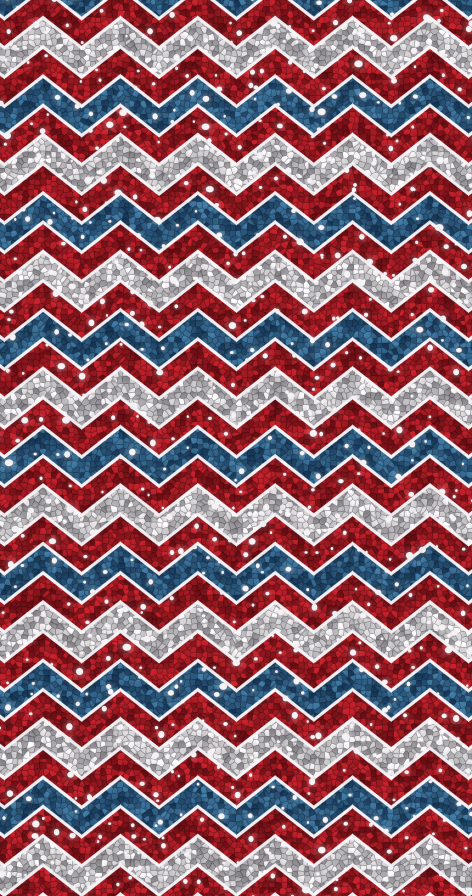
Reproduce this pattern procedurally as a Shadertoy shader.

```glsl
#define ZIGZAGS 6.1          // zigzag periods across the canvas width
#define PEAK_X 0.419         // x of one peak
#define PEAK_Y 0.904         // depth of a blue band's upper peak
#define AMPLITUDE 0.064      // peak to valley height
#define BAND 0.0619          // vertical band thickness
#define LINE_HALF 0.0034     // half width of the white lines
#define GRAINS 84.0          // glitter flakes across
#define SPARKLES 24.0        // sparkle grid cells across
#define SPARKLE_SHARE 0.62   // fraction of grid cells holding a sparkle

const vec3 WHITE = vec3(0.96, 0.95, 0.96);

vec3 hash3(vec2 p) {
    vec3 q = fract(p.xyx * vec3(0.1031, 0.1030, 0.0973));
    q += dot(q, q.yxz + 33.33);
    return fract((q.xxy + q.yzz) * q.zyx);
}

// Cellular flakes: x = blended flake tone, y = distance to the nearest seam
vec2 glitter(vec2 p) {
    vec2 cell = floor(p), f = p - cell;
    float nearest = 8.0, second = 8.0, toneSum = 0.0, weightSum = 0.0;
    for (int j = -1; j <= 1; j++)
    for (int i = -1; i <= 1; i++) {
        vec2 offset = vec2(i, j);
        vec3 rnd = hash3(cell + offset + 200.0);
        vec2 toFlake = offset + 0.1 + 0.8 * rnd.xy - f;
        float d = length(toFlake);
        second = min(second, max(nearest, d));
        nearest = min(nearest, d);
        float weight = exp(-14.0 * d);
        float tilt = 0.35 * dot(toFlake, rnd.yz - 0.5);
        toneSum += weight * (rnd.z + tilt);
        weightSum += weight;
    }
    return vec2(toneSum / weightSum, second - nearest);
}

// Scattered round highlights with a faint halo
float sparkle(vec2 p, float pixel) {
    vec2 cell = floor(p), f = p - cell;
    float glow = 0.0;
    for (int j = -1; j <= 1; j++)
    for (int i = -1; i <= 1; i++) {
        vec2 offset = vec2(i, j);
        vec3 rnd = hash3(cell + offset + 731.0);
        float present = step(fract(rnd.z * 17.0), SPARKLE_SHARE);
        float radius = mix(0.07, 0.19, rnd.z * rnd.z);
        vec2 d = offset + rnd.xy - f;
        d.x *= mix(0.8, 1.2, fract(rnd.x * 9.0));
        float r = length(d);
        float core = 1.0 - smoothstep(radius - pixel, radius + pixel, r);
        float halo = 0.3 * exp(-pow(r / (radius * 1.5), 2.0));
        glow = max(glow, present * max(core, halo));
    }
    return glow;
}

// Band order going down: blue, red, silver, red
vec3 bandColour(float index, float tone) {
    vec3 blue = mix(vec3(0.08, 0.20, 0.32), vec3(0.25, 0.47, 0.63), tone);
    vec3 red = mix(vec3(0.38, 0.05, 0.07), vec3(0.76, 0.13, 0.17), tone);
    vec3 silver = mix(vec3(0.50, 0.49, 0.51), vec3(0.96, 0.95, 0.96), tone);
    float slot = mod(index, 4.0);
    if (slot < 0.5) return blue;
    return abs(slot - 2.0) < 0.5 ? silver : red;
}

void mainImage(out vec4 fragColor, in vec2 fragCoord) {
    // Unit is the canvas width, y measured down from the top
    vec2 p = vec2(fragCoord.x, iResolution.y - fragCoord.y) / iResolution.x;
    float pixel = 1.0 / iResolution.x;

    // Chevron bands
    float zigzag = 2.0 * abs(fract((p.x - PEAK_X) * ZIGZAGS + 0.5) - 0.5);
    float v = (p.y - PEAK_Y - AMPLITUDE * zigzag) / BAND;
    float slope = 2.0 * AMPLITUDE * ZIGZAGS;
    float edge = abs(fract(v + 0.5) - 0.5) * BAND / sqrt(1.0 + slope * slope);

    // Glitter flakes with dark seams
    vec2 flake = glitter(p * GRAINS);
    float tone = clamp(flake.x, 0.0, 1.0);
    float seam = smoothstep(0.0, 0.3, flake.y);
    vec3 colour = bandColour(floor(v), tone) * mix(0.76, 1.04, seam);

    // Highlights, then the white outlines
    colour = mix(colour, WHITE, sparkle(p * SPARKLES, 0.8 * pixel * SPARKLES));
    float line = 1.0 - smoothstep(-0.7 * pixel, 0.7 * pixel, edge - LINE_HALF);
    colour = mix(colour, WHITE * mix(0.96, 1.02, tone), line);

    fragColor = vec4(clamp(colour, 0.0, 1.0), 1.0);
}
```
